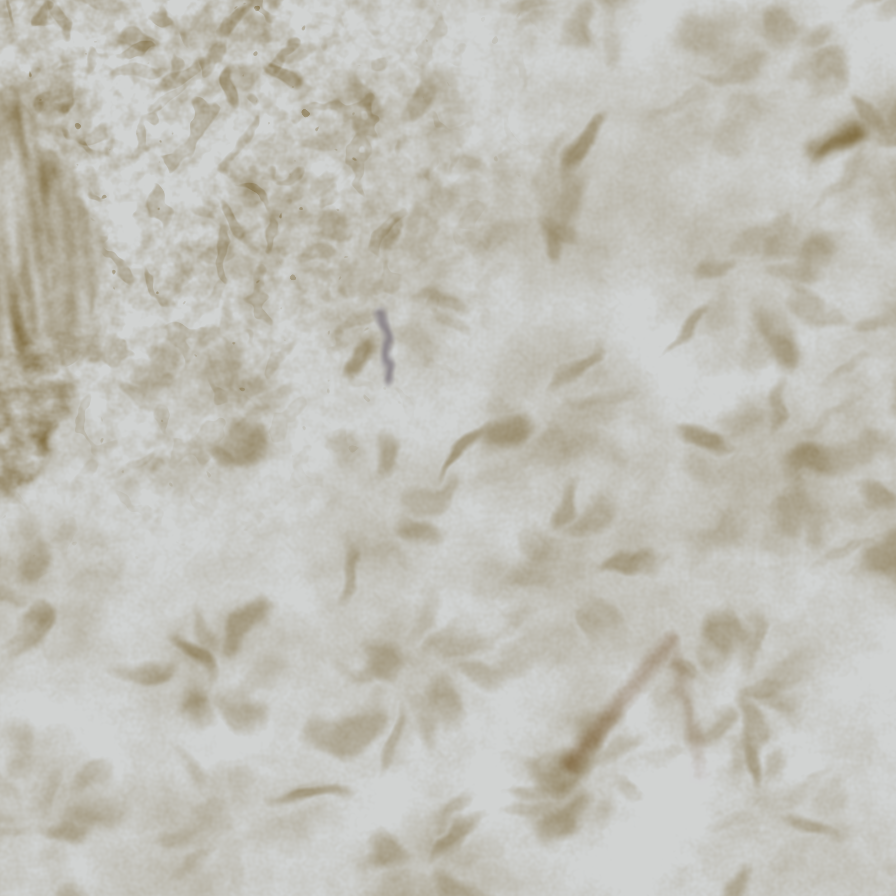
This texture is drawn by a Shadertoy shader. Its source:

```glsl
// Bleached coral seen close up: slanted rows of soft cups, each filled with radial slits.
// A jittered, staggered lattice gives the cups; their summed depth tints white to tan.
// Focus is crisp at the upper left, by a ribbed crevice, and melts away from there.

vec2 hash2(vec2 p) {
    p = vec2(dot(p, vec2(127.1, 311.7)), dot(p, vec2(269.5, 183.3)));
    return fract(sin(p) * 43758.55);
}

float gradientNoise(vec2 p) {
    vec2 i = floor(p), f = fract(p);
    vec2 u = f * f * f * (f * (f * 6.0 - 15.0) + 10.0);
    vec2 x = vec2(1, 0), y = vec2(0, 1);
    float a = dot(hash2(i) * 2.0 - 1.0, f);
    float b = dot(hash2(i + x) * 2.0 - 1.0, f - x);
    float c = dot(hash2(i + y) * 2.0 - 1.0, f - y);
    float d = dot(hash2(i + 1.0) * 2.0 - 1.0, f - 1.0);
    return mix(mix(a, b, u.x), mix(c, d, u.x), u.y);
}

float fbm(vec2 p) {
    return gradientNoise(p) + 0.5 * gradientNoise(p * 2.03 + 7.1)
         + 0.25 * gradientNoise(p * 4.1 + 3.7);
}

// Soft line from a to b
float thread(vec2 p, vec2 a, vec2 b, float width) {
    vec2 ab = b - a;
    float t = clamp(dot(p - a, ab) / dot(ab, ab), 0.0, 1.0);
    return 1.0 - smoothstep(0.0, width, length(p - a - ab * t));
}

// Depth of the cups and their slits: 0 on the walls, rising inside
float cupDepth(vec2 uv, float blur) {
    vec2 warp = vec2(fbm(uv * 9.0), fbm(uv * 9.0 + 31.0)) * 0.035;
    warp += vec2(gradientNoise(uv * 36.0), gradientNoise(uv * 36.0 + 17.0)) * 0.012;
    vec2 q = mat2(0.82, -0.57, 0.57, 0.82) * (uv + warp) / vec2(0.24, 0.18);
    float nearest = 9.0, second = 9.0, open = 1.0;
    float soft = mix(0.2, 0.6, blur);
    for (int j = -1; j <= 1; j++)
    for (int i = -1; i <= 1; i++) {
        float row = floor(q.y) + float(j);
        float stagger = 0.5 * mod(row, 2.0);
        vec2 id = vec2(floor(q.x - stagger) + float(i), row);
        vec2 toCup = q - id - vec2(0.5 + stagger, 0.5) - (hash2(id) - 0.5) * 0.4;
        float dist = length(toCup);
        second = min(second, max(nearest, dist));
        nearest = min(nearest, dist);
        // Radial slits around the cup
        for (int k = 0; k < 18; k++) {
            vec2 h = hash2(id * 3.7 + float(k) * 1.93);
            vec2 g = hash2(id * 5.3 + float(k) * 2.71 + 40.0);
            float angle = (float(k) + h.x) * 6.2832 / 18.0;
            vec2 radial = vec2(cos(angle), sin(angle));
            vec2 local = vec2(dot(toCup, radial) - 0.14 - 0.3 * h.y,
                              dot(toCup, vec2(-radial.y, radial.x)));
            local /= vec2(0.07 + 0.08 * g.x, 0.04 + 0.055 * g.y * g.y);
            float slit = 1.0 - smoothstep(1.0 - soft, 1.0 + soft, length(local));
            open *= 1.0 - slit * (0.04 + 0.6 * g.x * h.x);
        }
    }
    float bowl = smoothstep(0.08, 0.6, second - nearest);
    return 0.1 * bowl + 0.95 * (1.0 - open);
}

void mainImage(out vec4 fragColor, in vec2 fragCoord) {
    vec2 uv = fragCoord / iResolution.y;
    float blur = smoothstep(0.15, 0.65, distance(uv, vec2(0.08, 0.9)));
    float depth = cupDepth(uv, blur) - 0.05;

    // Broad stains and cloudy unevenness
    depth += 0.24 * fbm(uv * 3.5 + 5.0) + 0.22 * fbm(uv * 13.0);
    depth += 0.1 * gradientNoise(uv * 38.0 + 3.0);

    // Porous, crisp skeleton where the focus lies
    float pores = smoothstep(0.14, 0.26, gradientNoise(uv * vec2(34, 27) + fbm(uv * 20.0)));
    depth += (1.0 - blur) * (0.3 * pores + 0.5 * fbm(uv * 52.0));
    float specks = smoothstep(0.42, 0.5, gradientNoise(uv * 75.0));
    depth += (1.0 - blur) * specks * 0.5;

    // Crevice at the left: upright ribs above, rubble below
    vec2 hollow = (uv - vec2(-0.02, 0.68)) / vec2(0.13, 0.23);
    float rim = length(hollow) + 0.3 * fbm(uv * 16.0);
    float inside = 1.0 - smoothstep(0.9, 1.04, rim);
    float ribs = gradientNoise(vec2(uv.x * 65.0 + uv.y * 9.0, uv.y * 7.0));
    float rubble = fbm(uv * vec2(32, 42));
    float cave = 0.36 + 0.75 * mix(rubble, ribs, smoothstep(0.59, 0.66, uv.y));
    cave += 0.45 * smoothstep(0.1, 0.45, gradientNoise(uv * vec2(30, 14) + 9.0));
    cave += 0.2 * fbm(uv * 60.0);
    depth = mix(depth, cave, inside);

    // Lone brown pit and a forked fibre
    depth += 0.6 * thread(uv, vec2(0.91, 0.833), vec2(0.955, 0.85), 0.021);
    vec2 bent = uv + 0.02 * fbm(uv * 18.0);
    float fork = max(thread(bent, vec2(0.742, 0.277), vec2(0.64, 0.15), 0.018),
                     0.6 * thread(bent, vec2(0.742, 0.277), vec2(0.785, 0.14), 0.017));
    depth += 0.4 * fork;

    // Fine grain, then white to tan
    depth += 0.1 * gradientNoise(uv * 190.0) + 0.07 * gradientNoise(uv * 110.0);
    vec3 white = vec3(0.785, 0.785, 0.765), tan_ = vec3(0.53, 0.46, 0.30);
    vec3 color = mix(white, tan_, clamp(depth, -0.13, 1.2));
    color += fork * vec3(0.0, -0.02, -0.01);

    // Grey-violet filament
    float filament = thread(bent, vec2(0.43, 0.655), vec2(0.43, 0.575), 0.011);
    color = mix(color, vec3(0.5, 0.47, 0.5), 0.75 * filament);
    fragColor = vec4(color, 1.0);
}
```
